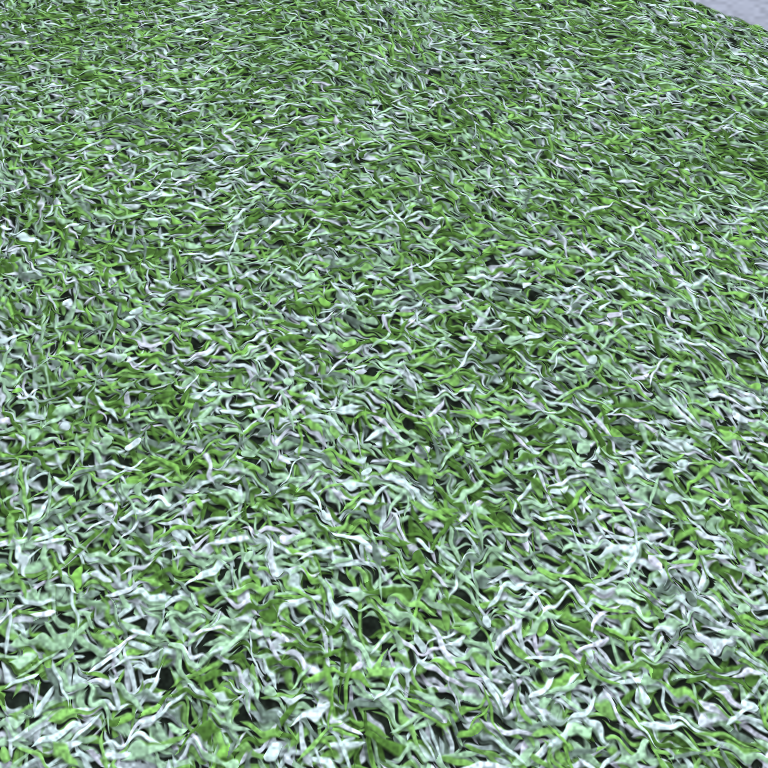
A three.js fragment shader for this texture:

```glsl
// Mown lawn seen at a slant: layered pale and green grass blades with a path corner.
#define LAYERS 14
#define DENSITY 43.0
#define HORIZON 1.8
#define DEPTH_STRETCH 1.25
#define LEAN -0.48
#define SPREAD 1.45
#define SOFTNESS 0.0014
#define SHADOW 0.3
#define LEAF_SHARE 0.07
#define GRAIN 0.2
#define RAGGED 0.3

varying vec2 vUv;

const vec3 SOIL = vec3(0.12, 0.15, 0.13);
const vec3 PALE = vec3(0.69, 0.79, 0.80);
const vec3 LILAC = vec3(0.74, 0.76, 0.84);
const vec3 SAGE = vec3(0.54, 0.69, 0.57);
const vec3 GREY = vec3(0.39, 0.47, 0.44);
const vec3 GREEN = vec3(0.43, 0.63, 0.31);
const vec3 DEEP = vec3(0.28, 0.42, 0.20);
const vec3 PATH = vec3(0.68, 0.71, 0.79);

vec3 hash3(vec3 p) {
  p = fract(p * vec3(0.1031, 0.1030, 0.0973));
  p += dot(p, p.yxz + 33.33);
  return fract((p.xxy + p.yxx) * p.zyx);
}

float noise(vec2 p) {
  vec2 i = floor(p), f = fract(p);
  f = f * f * (3.0 - 2.0 * f);
  float a = hash3(vec3(i, 7.0)).x;
  float b = hash3(vec3(i + vec2(1.0, 0.0), 7.0)).x;
  float c = hash3(vec3(i + vec2(0.0, 1.0), 7.0)).x;
  float d = hash3(vec3(i + 1.0, 7.0)).x;
  return mix(mix(a, b, f.x), mix(c, d, f.x), f.y);
}

// Blade colour from pale and dry (0) to lush and dark (1)
vec3 bladeColor(float pick, float tint) {
  if (pick < 0.28) return mix(PALE, LILAC, tint * tint);
  if (pick < 0.55) return mix(SAGE, PALE, 0.25 * tint);
  if (pick < 0.63) return GREY;
  if (pick < 0.86) return mix(GREEN, SAGE, 0.3 * tint);
  return DEEP;
}

// Paints one blade and its shadow; q is measured from its centre in cells
vec3 paintBlade(vec3 col, vec2 q, vec3 shape, vec3 look, float flow, float lush,
                float height, float aa) {
  float angle = flow + (shape.z + look.x - 1.0) * SPREAD;
  float c = cos(angle), s = sin(angle);
  q = vec2(c * q.x + s * q.y, c * q.y - s * q.x);
  q.y += (look.y - 0.5) * 0.25 * q.x * q.x;

  float variety = fract(look.z * 13.0);
  float leaf = step(1.0 - LEAF_SHARE, variety);
  float halfLength = mix(mix(0.35, 0.9, look.y), 0.27, leaf);
  float halfWidth = mix(mix(0.045, 0.1, variety), 0.14, leaf);
  float t = q.x / halfLength;
  float taper = halfWidth * (1.0 - t * t * t * t);

  float shade = smoothstep(-0.09, 0.09, taper - abs(q.y + 0.07 * c));
  float body = smoothstep(-aa, aa, taper - abs(q.y));
  float side = clamp(q.y / halfWidth, -1.0, 1.0);
  float light = mix(0.98, 1.2, height) * (0.9 + 0.2 * look.x) * (1.0 + 0.1 * side);
  vec3 paint = bladeColor(clamp(look.z + lush, 0.0, 1.0), shape.x) * light;
  return mix(col * (1.0 - SHADOW * shade), paint, body);
}

void main() {
  // Ground plane: features shrink and flatten towards the horizon
  float z = 1.0 / (HORIZON - vUv.y);
  vec2 ground = vec2((vUv.x - 0.5) * z, z * DEPTH_STRETCH) * DENSITY;
  float aa = SOFTNESS * DENSITY * z * 1.1;

  // Broad patches of direction and lushness
  float flow = LEAN + 1.0 * (noise(ground * 0.13 + 40.0) - 0.5);
  float patches = 0.5 * noise(vUv * 5.0 + 3.0) + 0.5 * noise(vUv * 15.0 + 60.0);
  float lush = 0.36 * (patches - 0.5) + 0.1 * (vUv.y - 0.5) + 0.01;

  // Ragged outlines
  vec2 rough = vec2(noise(ground * 2.3), noise(ground * 2.3 + 80.0)) - 0.5;
  vec2 torn = ground + RAGGED * rough;

  // Stacked blades, lowest layer first
  vec3 col = SOIL * (0.8 + 0.7 * noise(ground * 4.0));
  for (int layer = 0; layer < LAYERS; layer++) {
    float level = float(layer);
    vec2 p = torn + level * vec2(17.37, 9.71);
    vec2 cell = floor(p);
    for (int j = -1; j <= 1; j++) {
      for (int i = -1; i <= 1; i++) {
        vec2 id = cell + vec2(float(i), float(j));
        vec3 shape = hash3(vec3(id, level + 11.0));
        vec3 look = hash3(vec3(id.yx + 57.0, level + 91.0));
        col = paintBlade(col, p - id - shape.xy, shape, look, flow, lush,
                         level / float(LAYERS - 1), aa);
      }
    }
  }

  // Fine grain and broad light
  float grain = noise(vUv * 230.0) - 0.5;
  col *= 1.0 + 2.0 * GRAIN * grain;
  col *= 1.03 - 0.06 * vUv.y;

  // Paved corner at the upper right
  float edge = vUv.y - 1.0 + 0.37 * (vUv.x - 0.897) + 0.006 * (noise(vUv * 90.0) - 0.5);
  vec3 paving = PATH * (0.92 + 0.16 * noise(vUv * vec2(140.0, 260.0)));
  col = mix(col, paving, smoothstep(-0.002, 0.002, edge));

  gl_FragColor = vec4(clamp(col, 0.0, 1.0), 1.0);
}
```
